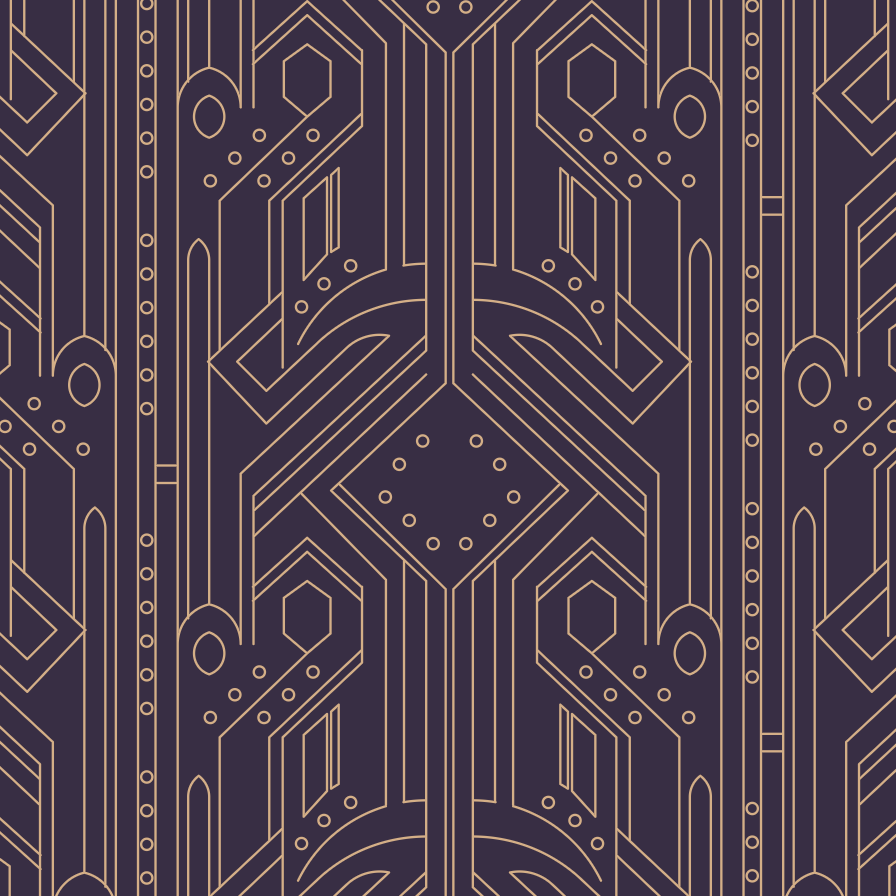
This pattern is drawn by a three.js fragment shader. Its source:

```glsl
varying vec2 vUv;

float segment(vec2 p, vec2 a, vec2 b) {
  vec2 ab = b - a;
  return length(p - a - ab * clamp(dot(p - a, ab) / dot(ab, ab), 0.0, 1.0));
}

float upright(vec2 p, float x, float top, float bottom) {
  return length(vec2(p.x - x, p.y - clamp(p.y, top, bottom)));
}

float bend(vec2 p, vec2 a, vec2 b, vec2 c) {
  return min(segment(p, a, b), segment(p, b, c));
}

float quad(vec2 p, vec2 a, vec2 b, vec2 c, vec2 d) {
  return min(bend(p, a, b, c), bend(p, c, d, a));
}

float ring(vec2 p, vec2 center) {
  return abs(length(p - center) - 4.8);
}

// Angles start at straight up and grow outward
float arc(vec2 p, vec2 center, float radius, float start, float end) {
  vec2 q = p - center;
  float angle = clamp(atan(q.x, -q.y), start, end);
  return length(q - radius * vec2(sin(angle), -cos(angle)));
}

float pointedArch(vec2 p, vec2 tip, vec2 size) {
  float radius = dot(size, size) / (2.0 * size.x);
  vec2 q = vec2(abs(p.x - tip.x), p.y - tip.y);
  return arc(q, vec2(size.x - radius, size.y), radius, atan(radius - size.x, size.y), 1.5708);
}

float diamondPanel(vec2 p) {
  float d = bend(p, vec2(3.3, 328.5), vec2(101.5, 420.5), vec2(20, 498));
  d = min(d, segment(p, vec2(95, 414.5), vec2(3.3, 505)));
  d = min(d, min(upright(p, 3.3, 505.0, 788.5), upright(p, 20.0, 498.0, 760.5)));
  d = min(d, min(upright(p, 39.0, 480.0, 687.0), upright(p, 54.5, 497.0, 690.0)));
  d = min(d, segment(p, vec2(127, 423), vec2(54.5, 497)));
  d = min(d, min(ring(p, vec2(23, 378)), ring(p, vec2(43, 398))));
  for (int i = 0; i < 3; i++)
    d = min(d, ring(p, vec2(55, 426) + float(i) * vec2(-20.5, 20)));
  return d;
}

float fanAndArrow(vec2 p) {
  vec2 hub = vec2(20, 348);
  float d = min(arc(p, hub, 122.0, 0.0, 0.16), arc(p, hub, 122.0, 0.287, 1.12));
  for (int i = 0; i < 3; i++) {
    float angle = 0.494 + 0.2025 * float(i);
    d = min(d, ring(p, hub + 136.5 * vec2(sin(angle), -cos(angle))));
  }
  d = min(d, arc(p, vec2(20, 393), 136.0, 0.0, 0.755));
  d = min(d, bend(p, vec2(113.2, 294), vec2(157, 335), vec2(182, 310)));
  d = min(d, segment(p, vec2(182, 310), vec2(143, 273)));
  d = min(d, bend(p, vec2(157, 363), vec2(207, 310), vec2(143, 250)));
  // Leaf and the sloping bands below it
  d = min(d, arc(p, vec2(60, 328), 41.0, -0.2, 0.754));
  d = min(d, segment(p, vec2(88, 298), vec2(157, 363)));
  d = min(d, bend(p, vec2(52, 288), vec2(179, 406), vec2(179, 552)));
  d = min(d, bend(p, vec2(20, 287.5), vec2(168, 425), vec2(168, 552)));
  d = min(d, segment(p, vec2(20, 300.5), vec2(168, 438)));
  return min(d, segment(p, vec2(20, 321), vec2(168, 460)));
}

float hexagonTower(vec2 p) {
  vec2 q = vec2(abs(p.x - 122.0), p.y);
  float d = segment(q, vec2(0, 461), vec2(46.5, 503));
  d = min(d, segment(q, vec2(0, 473), vec2(46.5, 515)));
  d = min(d, bend(q, vec2(0, 498), vec2(20, 512.5), vec2(20, 543)));
  d = min(d, segment(q, vec2(20, 543), vec2(0, 560)));
  d = min(d, upright(p, 75.0, 503.0, 568.0));
  // Stepped bands running down to the arrow
  d = min(d, bend(p, vec2(75, 557), vec2(154.5, 632), vec2(154.5, 721)));
  d = min(d, bend(p, vec2(75, 568), vec2(143, 632), vec2(143, 775)));
  d = min(d, bend(p, vec2(122, 560), vec2(197, 632), vec2(197, 760)));
  for (int i = 0; i < 3; i++) {
    vec2 c = vec2(117, 576) + float(i) * vec2(21, 19.5);
    d = min(d, min(ring(p, c), ring(p, c + vec2(46, 0))));
  }
  d = min(d, quad(p, vec2(105, 152), vec2(125, 170), vec2(125, 240), vec2(105, 218)));
  return min(d, quad(p, vec2(95, 144), vec2(101.5, 150), vec2(101.5, 216), vec2(95, 212)));
}

float lancets(vec2 p) {
  float d = pointedArch(p, vec2(215, 205), vec2(9, 18));
  d = min(d, min(upright(p, 206.0, 223.0, 518.0), upright(p, 224.0, 223.0, 530.0)));
  d = min(d, pointedArch(p, vec2(206, 518), vec2(27, 34)));
  vec2 eye = vec2(p.x, 560.0 - abs(p.y - 560.0));
  d = min(d, pointedArch(eye, vec2(206, 542), vec2(13, 18)));
  return min(d, abs(p.x - 233.0));
}

float beadStrip(vec2 p) {
  float d = abs(abs(p.x + 259.5) - 7.5);
  for (int i = 0; i < 2; i++) {
    float first = 206.0 + 257.0 * float(i);
    float bead = clamp(floor((p.y - first) / 28.85 + 0.5), 0.0, 5.0);
    d = min(d, ring(p, vec2(-259.5, first + 28.85 * bead)));
    float rung = 399.0 + 15.0 * float(i);
    d = min(d, segment(p, vec2(-252, rung), vec2(-233, rung)));
  }
  return d;
}

void main() {
  const float CANVAS = 768.0;
  const vec2 TILE = vec2(519, 460);
  const vec3 PLUM = vec3(0.22, 0.18, 0.265);
  const vec3 GOLD = vec3(0.83, 0.685, 0.53);

  // Half-drop columns, with y measured downward
  vec2 p = vec2(vUv.x, 1.0 - vUv.y) * CANVAS;
  float column = floor((p.x - 110.0) / TILE.x);
  p -= vec2(385.3 + TILE.x * column, 0.5 * TILE.y * column);
  p.y = mod(p.y - 140.0, TILE.y) + 140.0;

  // Motifs are taller than one tile, so two copies overlap
  float d = CANVAS;
  for (int i = 0; i < 2; i++) {
    vec2 q = p + vec2(0, TILE.y * float(i));
    vec2 folded = vec2(abs(q.x), q.y);
    d = min(d, min(diamondPanel(folded), fanAndArrow(folded)));
    d = min(d, min(hexagonTower(folded), lancets(folded)));
    d = min(d, beadStrip(q));
  }

  float softness = fwidth(vUv.y) * CANVAS;
  float ink = clamp((1.0 - d) / softness + 0.5, 0.0, 1.0);
  gl_FragColor = vec4(mix(PLUM, GOLD, ink), 1.0);
}
```
